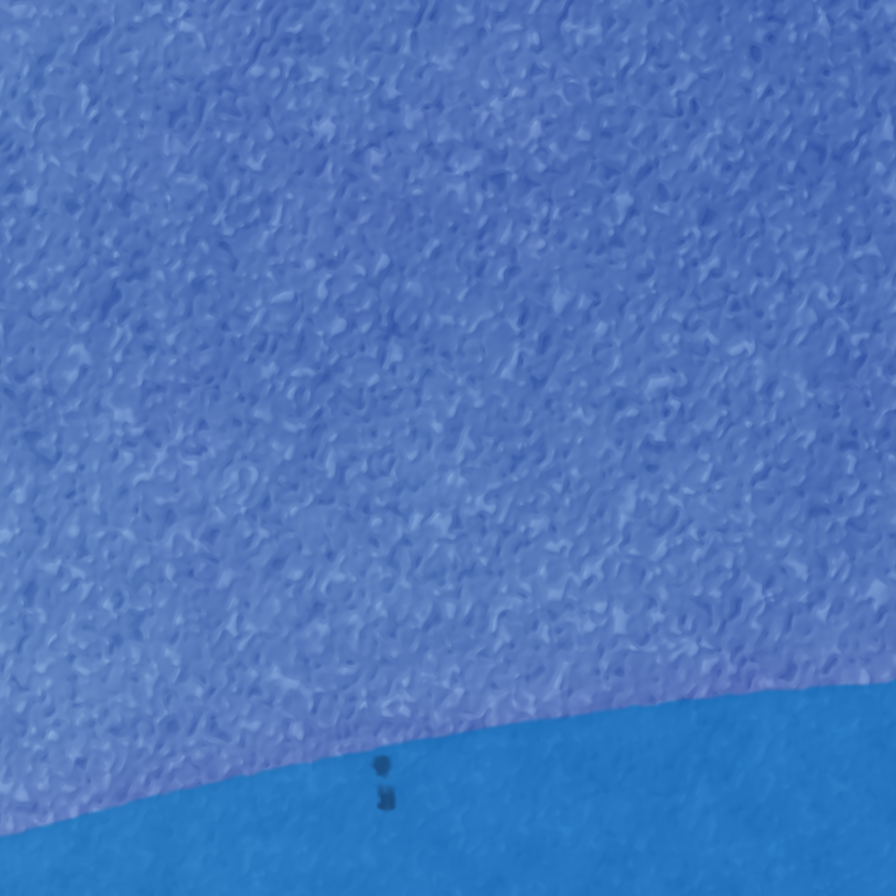
A Shadertoy shader for this texture:

```glsl
// Mottled periwinkle felt above a smooth, gently curved blue sheet with two dark specks.
#define FIBRE_SCALE 135.0
#define FIBRE_WARP 0.55
#define RELIEF 0.10
#define FIBRE_GLINT 0.11
#define MOTTLE 0.06
#define SHEET_GRAIN 0.25
#define EDGE_SOFTNESS 0.0035
#define FELT_DEEP vec3(0.280, 0.410, 0.700)
#define FELT_PALE vec3(0.380, 0.525, 0.765)
#define FELT_VIOLET vec3(0.365, 0.460, 0.745)
#define SHEET_BLUE vec3(0.145, 0.460, 0.752)

float hash(vec2 cell) {
    vec3 p = fract(cell.xyx * vec3(0.1031, 0.1030, 0.0973));
    p += dot(p, p.yzx + 33.33);
    return fract((p.x + p.y) * p.z);
}

float noise(vec2 p) {
    vec2 cell = floor(p), f = fract(p);
    f = f * f * (3.0 - 2.0 * f);
    float low = mix(hash(cell), hash(cell + vec2(1, 0)), f.x);
    float high = mix(hash(cell + vec2(0, 1)), hash(cell + vec2(1, 1)), f.x);
    return mix(low, high, f.y);
}

float fbm(vec2 p) {
    float sum = 0.0, gain = 0.5;
    for (int i = 0; i < 4; i++) {
        sum += gain * noise(p);
        p = mat2(1.6, 1.2, -1.2, 1.6) * p + 17.3;
        gain *= 0.5;
    }
    return sum / 0.9375;
}

// Short fibres, stretched towards the upper right and slightly curled
float fibres(vec2 p) {
    vec2 q = mat2(0.92, 0.34, -0.50, 0.60) * p;
    vec2 curl = vec2(noise(p * 0.5 + 41.0), noise(p * 0.5 + 83.0)) - 0.5;
    q += FIBRE_WARP * 2.0 * curl;
    return 0.6 * noise(q) + 0.4 * noise(p * 0.62 + 7.0);
}

// Height of the sheet's upper edge
float sheetEdge(float x) {
    return 0.065 + x * (0.284 - 0.109 * x);
}

float speck(vec2 uv, vec2 centre, vec2 radius) {
    vec2 d = (uv - centre) / radius;
    d += 0.9 * (vec2(noise(uv * 130.0), noise(uv * 130.0 + 50.0)) - 0.5);
    return 1.0 - smoothstep(0.3, 1.3, length(d));
}

float glow(vec2 uv, vec2 centre, float tightness) {
    vec2 d = uv - centre;
    return exp(-tightness * dot(d, d));
}

vec3 feltColour(vec2 uv, float above) {
    // Broad light: deep at the upper right, pale at the lower left
    float lower = smoothstep(0.8, 0.25, uv.y);
    float pale = 0.27 + 0.28 * lower;
    pale += 0.32 * (1.0 - smoothstep(0.0, 0.35, uv.x)) * lower;
    pale -= 0.14 * smoothstep(0.55, 1.0, uv.x);
    pale += 0.35 * glow(uv, vec2(0.0, 1.0), 12.0);
    pale += 0.20 * glow(uv, vec2(0.48, 0.33), 28.0);
    vec3 colour = mix(FELT_DEEP, FELT_PALE, clamp(pale, 0.0, 1.0));

    // Violet tint gathers near the sheet and in loose clouds
    float cloud = fbm(uv * 5.0 + 3.0);
    float violet = 0.6 * exp(-above * 15.0) + 0.25 * smoothstep(0.5, 0.75, cloud);
    colour = mix(colour, FELT_VIOLET, violet);
    return colour + MOTTLE * (fbm(uv * 17.0 + 9.0) - 0.5) * vec3(1.0, 1.1, 0.7);
}

void mainImage(out vec4 fragColor, in vec2 fragCoord) {
    vec2 uv = fragCoord / iResolution.xy;

    // Fibre relief: difference of heights along the light direction
    vec2 p = uv * FIBRE_SCALE;
    vec2 light = vec2(-0.36, 0.34);
    float height = fibres(p);
    float relief = fibres(p - light) - fibres(p + light);
    float glint = smoothstep(0.56, 0.90, height);
    float pit = smoothstep(0.40, 0.10, height);
    float grain = RELIEF * relief + FIBRE_GLINT * (glint - 0.65 * pit);

    // Felt
    float wobble = 0.004 * (noise(uv * 75.0) - 0.5);
    float above = uv.y - sheetEdge(uv.x) + wobble;
    vec3 felt = feltColour(uv, max(above, 0.0));
    felt += grain * vec3(1.0, 1.0, 0.68);

    // Sheet, a little darker under its rim
    vec3 sheet = SHEET_BLUE + vec3(0.022, 0.025, 0.008) * (1.0 - smoothstep(0.0, 0.6, uv.x));
    sheet += 0.04 * (fbm(uv * 22.0) - 0.5);
    sheet += SHEET_GRAIN * grain * vec3(0.8, 1.0, 0.8);
    sheet -= 0.025 * exp(160.0 * min(above, 0.0));

    // Specks on the sheet
    float ink = 0.75 * speck(uv, vec2(0.424, 0.146), vec2(0.010, 0.013));
    ink = max(ink, 0.85 * speck(uv, vec2(0.431, 0.110), vec2(0.011, 0.018)));
    sheet = mix(sheet, vec3(0.10, 0.27, 0.46), ink);

    float cover = smoothstep(-EDGE_SOFTNESS, EDGE_SOFTNESS, above);
    fragColor = vec4(clamp(mix(sheet, felt, cover), 0.0, 1.0), 1.0);
}
```
